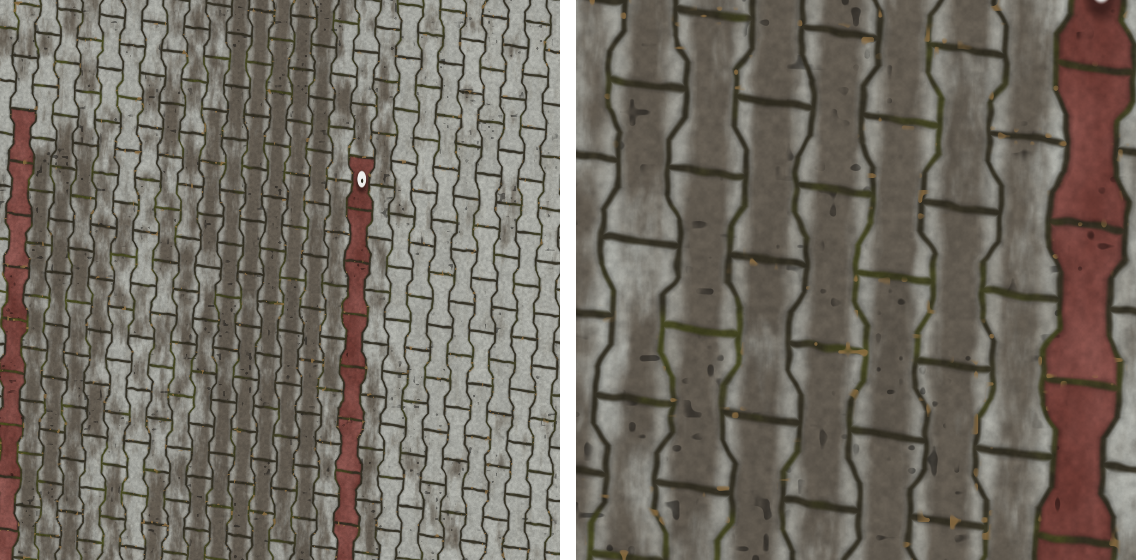
Left: the whole. Right: its middle third, enlarged.
A three.js fragment shader for this texture:

```glsl
// Weathered bone-shaped concrete pavers in leaning columns, with two red marking lines.
varying vec2 vUv;

// Layout, in canvas units
const vec2 ANCHOR = vec2(0.646, 0.720);    // top end of the right red line
const vec2 PITCH = vec2(0.0380, 0.0943);   // column width, paver length
const float LEAN = 0.042;                  // sideways drift of columns with height
const float SLOPE = 0.14;                  // fall of the cross joints to the right
const float BULGE = 0.105;                 // edge swing, in column widths
const float CORNER = 2.3;                  // sharpness of the edge bends
const float RED_EVERY = 16.0;              // columns between red lines
const float SEAM = 0.0017;                 // half width of the long seams
const float JOINT = 0.0021;                // half width of the cross joints
const float SOFT = 0.0013;                 // edge smoothing

const vec3 STONE = vec3(0.655, 0.660, 0.635);
const vec3 STONE_WORN = vec3(0.545, 0.535, 0.495);
const vec3 STAIN = vec3(0.345, 0.315, 0.275);
const vec3 RED = vec3(0.555, 0.345, 0.320);
const vec3 RED_DARK = vec3(0.400, 0.215, 0.190);
const vec3 GAP = vec3(0.185, 0.170, 0.125);
const vec3 MOSS = vec3(0.270, 0.285, 0.110);
const vec3 LITTER = vec3(0.580, 0.450, 0.270);
const vec3 WHITE = vec3(0.93, 0.93, 0.92);

float hash(vec2 p) {
  vec3 q = fract(vec3(p.xyx) * 0.1031);
  q += dot(q, q.yzx + 33.33);
  return fract((q.x + q.y) * q.z);
}

float noise(vec2 p) {
  vec2 i = floor(p), f = fract(p);
  f = f * f * (3.0 - 2.0 * f);
  return mix(mix(hash(i), hash(i + vec2(1.0, 0.0)), f.x),
             mix(hash(i + vec2(0.0, 1.0)), hash(i + 1.0), f.x), f.y);
}

float fbm(vec2 p) {
  float sum = 0.0, amp = 0.533;
  for (int i = 0; i < 4; i++) {
    sum += amp * noise(p);
    p = p * 2.03 + 17.3;
    amp *= 0.5;
  }
  return sum;
}

float bell(float x, float centre, float width) {
  float t = (x - centre) / width;
  return exp(-t * t);
}

// Uneven dirtiness of the ground: a central band and a weaker one at the left
float dirtiness(vec2 p) {
  float middle = bell(p.x, 0.49 + 0.06 * (p.y - 0.5), 0.155);
  float left = bell(p.x, 0.10, 0.09) * (1.0 - smoothstep(0.65, 0.9, p.y));
  return 0.38 * middle + 0.30 * left + 0.12 * (1.0 - smoothstep(0.55, 0.75, p.x));
}

void main() {
  // Skewed lattice with slightly ragged edges
  vec2 p = vUv + 0.0022 * (vec2(noise(vUv * 110.0), noise(vUv * 110.0 + 50.0)) - 0.5);
  vec2 rel = p - ANCHOR;
  float u = (rel.x - LEAN * rel.y) / PITCH.x;
  float v = (rel.y + SLOPE * rel.x) / PITCH.y;

  // Bent seam between neighbouring columns
  float left = floor(u);
  float side = 1.0 - 2.0 * mod(left, 2.0);
  float bend = clamp(CORNER * cos(6.28319 * v), -1.0, 1.0);
  float offset = u - (left + 0.5 + side * BULGE * bend);
  float column = left + step(0.0, offset);
  float seamDist = abs(offset) * PITCH.x;

  // Cross joints, staggered by half a paver
  float along = v + 0.5 * mod(column, 2.0);
  float row = floor(along);
  float f = fract(along);
  float jointDist = min(f, 1.0 - f) * PITCH.y;
  vec2 id = vec2(column, row) + 100.0;
  float tone = hash(id);

  // Stains run along the middle of the columns
  float grain = fbm(vUv * 230.0);
  float cloud = fbm(vUv * vec2(48.0, 24.0) + 9.0);
  float streak = fbm(vec2(u * 5.0, v * 3.0) + 40.0);
  float core = 1.0 - smoothstep(0.20, 0.46, abs(u - column) + 0.22 * (streak - 0.5));
  float dirt = dirtiness(vUv) + 0.20 * (tone - 0.5) + 0.55 * (cloud - 0.5)
             + 0.16 * (hash(vec2(column + 100.0, 7.0)) - 0.5);
  float stain = smoothstep(0.06, 0.42, dirt + 0.25 * (streak - 0.5)) * mix(0.28, 1.0, core);
  float worn = smoothstep(0.40, 0.75, cloud * 0.6 + streak * 0.4) * 0.45;

  // Paver faces
  vec3 stone = mix(STONE, STONE_WORN, worn);
  stone = mix(stone, STAIN, 0.92 * stain);
  float isRed = (mod(column, RED_EVERY) < 0.5 && row < 0.0) ? 1.0 : 0.0;
  float redWear = clamp(0.65 * tone + 1.3 * (cloud - 0.5) + 0.25, 0.0, 1.0);
  vec3 color = mix(stone, mix(RED, RED_DARK, redWear), isRed);
  color *= 0.97 + 0.05 * tone + 0.26 * (grain - 0.5);
  color *= 1.0 - 0.4 * smoothstep(0.80, 0.90, noise(vUv * 150.0 + 70.0)) * smoothstep(0.5, 0.7, cloud);

  // Grimy rims, then gaps with moss and dry litter
  float nearGap = min(seamDist, jointDist);
  color *= 1.0 - 0.18 * (1.0 - smoothstep(SEAM, 0.0055, nearGap));
  float seam = 1.0 - smoothstep(SEAM - SOFT, SEAM + SOFT, seamDist);
  float joint = 1.0 - smoothstep(JOINT - SOFT, JOINT + SOFT, jointDist);
  float growth = smoothstep(0.45, 0.75, fbm(vUv * 26.0 + 3.0)) * (1.0 - 0.6 * vUv.x);
  vec3 fill = mix(GAP, MOSS, growth) * (0.8 + 0.4 * grain);
  color = mix(color, fill, 0.95 * max(seam, joint));
  float fleck = smoothstep(0.76, 0.88, noise(vUv * 210.0 + 20.0)) * smoothstep(0.42, 0.62, noise(vUv * 33.0));
  float litterZone = 1.0 - smoothstep(0.002, 0.0065, min(jointDist, seamDist + 0.002));
  color = mix(color, LITTER, 0.75 * fleck * litterZone);

  // Small white oval lying on the right red line
  vec2 spot = (vUv - vec2(0.646, 0.680)) / vec2(0.0080, 0.0150);
  color *= 1.0 - 0.4 * (1.0 - smoothstep(0.8, 1.7, length(spot - vec2(0.0, -0.4))));
  color = mix(color, WHITE, 1.0 - smoothstep(0.85, 1.1, length(spot)));
  color = mix(color, GAP, 1.0 - smoothstep(0.15, 0.35, length(spot - vec2(0.1, -0.2))));

  gl_FragColor = vec4(color, 1.0);
}
```
